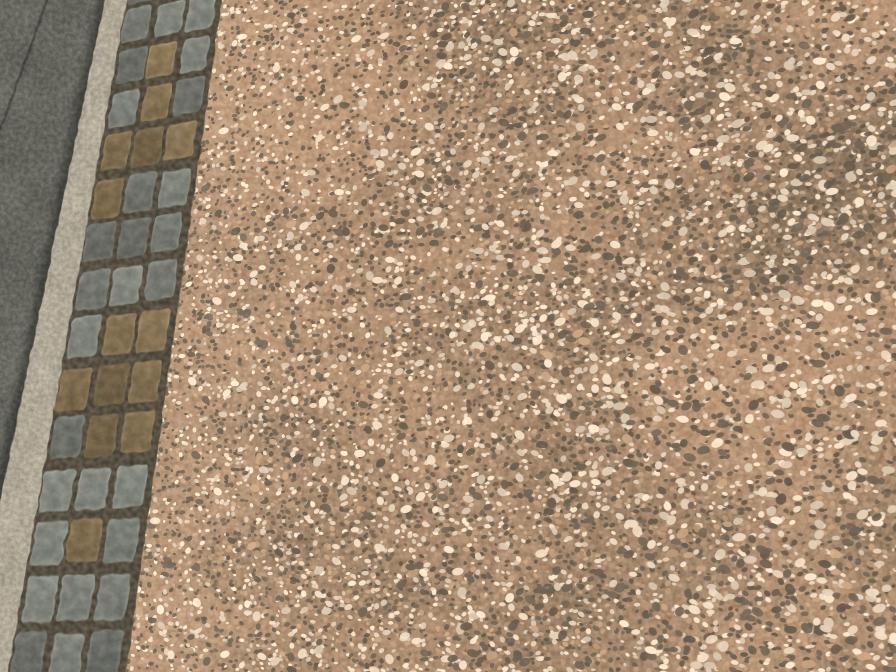
Give the GLSL for this texture, as a Shadertoy shader.

```glsl
// Exposed-aggregate paving beside a cobbled gutter, a pale kerb line and asphalt.

float hash(vec2 p) {
    vec3 q = fract(vec3(p.xyx) * 0.1031);
    q += dot(q, q.yzx + 33.33);
    return fract((q.x + q.y) * q.z);
}

vec2 hash2(vec2 p) {
    return vec2(hash(p), hash(p + 57.3));
}

float gradientCorner(vec2 cell, vec2 offset) {
    float angle = 6.2832 * hash(cell);
    return dot(vec2(cos(angle), sin(angle)), offset);
}

// Gradient noise, roughly -0.7 to 0.7
float noise(vec2 p) {
    vec2 i = floor(p), f = fract(p);
    vec2 w = f * f * f * (f * (f * 6.0 - 15.0) + 10.0);
    vec2 e = vec2(1, 0);
    return mix(mix(gradientCorner(i, f), gradientCorner(i + e.xy, f - e.xy), w.x),
               mix(gradientCorner(i + e.yx, f - e.yx), gradientCorner(i + 1.0, f - 1.0), w.x), w.y);
}

float fbm(vec2 p) {
    float sum = 0.0, amplitude = 1.0;
    for (int i = 0; i < 4; i++) {
        sum += amplitude * noise(p);
        p = mat2(1.6, 1.2, -1.2, 1.6) * p + 11.7;
        amplitude *= 0.5;
    }
    return sum;
}

float blob(vec2 p, vec2 center, vec2 size) {
    vec2 d = (p - center) / size;
    return exp(-dot(d, d));
}

// Scatters one elongated pebble per cell over the ground colour
vec3 scatterPebbles(vec3 ground, vec2 q, float density, float paleShare, float blur) {
    vec2 home = floor(q);
    for (int y = -1; y <= 1; y++)
    for (int x = -1; x <= 1; x++) {
        vec2 cell = home + vec2(x, y);
        float kind = hash(cell + 19.0), angle = 6.2832 * hash(cell + 31.0);
        vec2 d = q - cell - 0.1 - 0.8 * hash2(cell);
        d = mat2(cos(angle), sin(angle), -sin(angle), cos(angle)) * d;
        d.x *= 0.72;
        float radius = mix(0.22, 0.46, hash(cell + 43.0));
        float cover = 1.0 - smoothstep(-blur, blur, length(d) - radius);
        cover *= step(hash(cell + 71.0), density);
        vec3 tone = kind < paleShare ? vec3(0.95, 0.87, 0.77) :
                    kind < 0.6 ? vec3(0.76, 0.62, 0.49) : vec3(0.43, 0.38, 0.32);
        ground = mix(ground, tone * (0.9 + 0.2 * hash(cell + 83.0)), cover * 0.9);
    }
    return ground;
}

vec3 paving(vec2 p, float pixel) {
    // Worn dark patches and cleaner warm ones
    float wear = 0.55 * fbm(p * vec2(3.0, 4.5) + 4.0)
               + 0.45 * blob(p, vec2(1.27, 0.74), vec2(0.24, 0.13))
               + 0.30 * blob(p, vec2(0.80, 0.85), vec2(0.17, 0.10))
               + 0.25 * blob(p, vec2(1.12, 0.18), vec2(0.30, 0.10))
               - 0.40 * blob(p, vec2(0.46, 0.88), vec2(0.16, 0.14))
               - 0.35 * blob(p, vec2(1.06, 0.42), vec2(0.18, 0.08));
    vec3 ground = mix(vec3(0.73, 0.59, 0.47), vec3(0.56, 0.47, 0.38),
                      smoothstep(-0.35, 0.6, wear));
    ground += 0.10 * noise(p * 95.0) + 0.07 * noise(p * 190.0);

    // Grains grow toward the near right side
    float scale = 1.0 / (1.0 + 0.2 * p.x - 0.08 * p.y);
    ground = scatterPebbles(ground, p * 150.0 * scale, 0.62 + 0.25 * wear, 0.30, 75.0 * pixel);
    float coarse = smoothstep(0.15, 1.1, p.x);
    ground = scatterPebbles(ground, p * 88.0 * scale + 37.0, 0.10 + 0.24 * coarse + 0.15 * wear,
                            0.50, 48.0 * pixel);
    return ground + 0.03 * (1.0 - smoothstep(0.2, 0.6, p.x));
}

vec3 cobbles(vec2 p, float u, float pixel) {
    // Rows shorten with distance and tilt upward to the right
    float row = log(1.0 + 0.44 * (1.0 - p.y)) / 0.027 + 0.3 - 0.5 * p.y * (1.0 - u);
    vec2 grid = vec2(u * 3.15, row);
    vec2 cell = floor(grid);
    vec2 d = fract(grid) - 0.5 - 0.08 * (hash2(cell) - 0.5);
    d += 0.035 * vec2(noise(p * 75.0), noise(p * 75.0 + 40.0));
    vec2 box = abs(d) - vec2(0.32, 0.30) - 0.04 * hash2(cell + 9.0);
    float edge = length(max(box, 0.0)) + min(max(box.x, box.y), 0.0) - 0.09;
    float stone = 1.0 - smoothstep(-18.0 * pixel, 18.0 * pixel, edge);
    stone *= step(cell.x, 2.5);

    float brownChance = 0.15 + 0.45 * exp(-pow((cell.y - 2.0) / 1.5, 2.0))
                      + 0.65 * exp(-pow((cell.y - 7.8) / 1.3, 2.0));
    vec3 tone = hash(cell + 5.0) < brownChance ? vec3(0.49, 0.42, 0.31) : vec3(0.46, 0.47, 0.44);
    tone *= 0.88 + 0.24 * hash(cell + 15.0) + 0.18 * fbm(p * 70.0);
    tone *= 1.0 + 0.10 * smoothstep(-0.12, 0.0, edge) - 0.10 * d.y;
    vec3 joint = vec3(0.34, 0.31, 0.26) * (1.0 + 0.4 * noise(p * 130.0));
    return mix(joint, tone, stone);
}

void mainImage(out vec4 fragColor, in vec2 fragCoord) {
    float pixel = 1.0 / iResolution.y;
    vec2 p = fragCoord * pixel;
    float grain = noise(p * 140.0) + 0.6 * noise(p * 260.0);
    float wobble = 0.003 * noise(p * 55.0);

    // Slanted borders, left to right
    float lineLeft = -0.053 + 0.209 * p.y + wobble;
    float lineRight = 0.012 + 0.176 * p.y + wobble;
    float pavingLeft = 0.1875 + 0.1425 * p.y + wobble;

    // Asphalt with a faint seam and a dirty edge
    vec3 color = vec3(0.40, 0.40, 0.37) * (1.0 + 0.22 * grain + 0.12 * fbm(p * 12.0));
    color *= 1.0 - 0.3 * smoothstep(0.004, 0.0, abs(p.x - 0.07 - 0.36 * (p.y - 1.0) - wobble));
    color *= 1.0 - 0.35 * smoothstep(0.022, 0.0, lineLeft - p.x);

    vec3 kerb = vec3(0.69, 0.66, 0.59) * (1.0 + 0.16 * grain + 0.08 * fbm(p * 25.0));
    color = mix(color, kerb, smoothstep(-pixel, pixel, p.x - lineLeft));

    float u = (p.x - lineRight) / (pavingLeft - lineRight);
    color = mix(color, cobbles(p, u, pixel), smoothstep(-pixel, pixel, p.x - lineRight));
    color = mix(color, paving(p, pixel), smoothstep(-pixel, pixel, p.x - pavingLeft));
    fragColor = vec4(clamp(color, 0.0, 1.0), 1.0);
}
```
